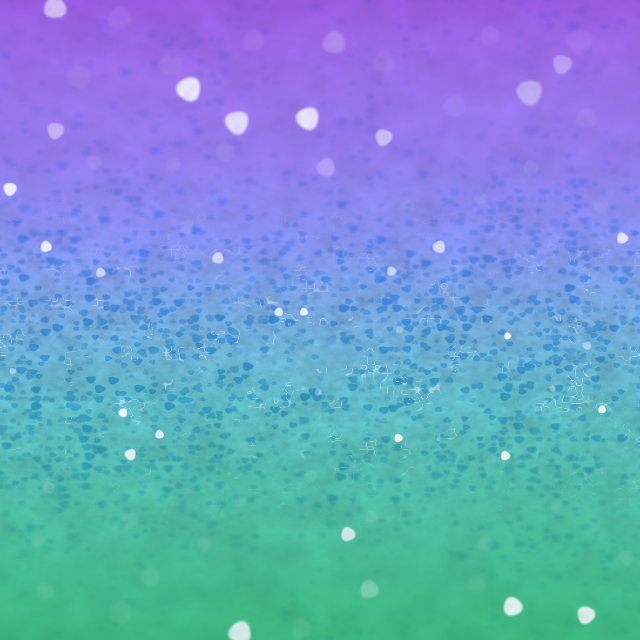
Reproduce this texture procedurally as a WebGL 2 fragment shader.

```glsl
#version 300 es
precision highp float;
// Glitter sheet in shallow focus: a vertical green-blue-violet ramp, layers of
// jittered dark flakes that blur away from a focal band, fine glints in that
// band, and scattered bokeh discs that grow with distance from focus.

uniform vec2 u_resolution;
out vec4 outColor;

const float FOCUS_Y = 0.43;             // height of the sharp band
const vec3 FLAKE_TINT = vec3(0.40, 0.76, 0.95);
const float FLAKE_STRENGTH = 0.85;
const float GRAIN_STRENGTH = 0.13;
const float GLINT_STRENGTH = 0.45;
const ivec2 LIGHT_GRID = ivec2(9, 9);   // stratified cells, one light each
const float LIGHT_RADIUS_MIN = 0.0065;
const float LIGHT_RADIUS_MAX = 0.0195;
const vec3 LIGHT_COLOR = vec3(0.97, 0.97, 1.0);

// Ramp colours at equal steps from bottom to top
const vec3 RAMP[9] = vec3[9](
  vec3(0.24, 0.71, 0.50), vec3(0.28, 0.73, 0.58), vec3(0.32, 0.74, 0.67),
  vec3(0.38, 0.73, 0.78), vec3(0.46, 0.67, 0.86), vec3(0.53, 0.57, 0.94),
  vec3(0.58, 0.49, 0.93), vec3(0.60, 0.44, 0.91), vec3(0.60, 0.36, 0.88));

vec2 hash2(vec2 p) {
  vec3 q = fract(p.xyx * vec3(0.1031, 0.1030, 0.0973));
  q += dot(q, q.yzx + 33.33);
  return fract((q.xx + q.yz) * q.zy);
}

float noise(vec2 p) {
  vec2 i = floor(p), f = fract(p);
  f = f * f * (3.0 - 2.0 * f);
  float low = mix(hash2(i).x, hash2(i + vec2(1, 0)).x, f.x);
  float high = mix(hash2(i + vec2(0, 1)).x, hash2(i + vec2(1, 1)).x, f.x);
  return mix(low, high, f.y);
}

float fbm(vec2 p) {
  float sum = 0.0, weight = 0.5;
  for (int i = 0; i < 4; i++) {
    sum += weight * noise(p);
    p = mat2(1.6, 1.2, -1.2, 1.6) * p + 7.3;
    weight *= 0.5;
  }
  return sum;
}

vec3 ramp(float y) {
  float t = clamp(y, 0.0, 0.9999) * 8.0;
  int i = int(t);
  return mix(RAMP[i], RAMP[i + 1], fract(t));
}

// Coverage of one jittered layer of slightly flattened, faceted flakes
float flakes(vec2 uv, float scale, float blur, float amount) {
  vec2 g = uv * scale * vec2(0.82, 1.12);
  vec2 cell = floor(g);
  float cover = 0.0;
  for (int y = -1; y <= 1; y++)
  for (int x = -1; x <= 1; x++) {
    vec2 id = cell + vec2(x, y);
    vec2 pick = hash2(id + scale + 19.7);
    vec2 d = g - id - 0.2 - 0.6 * hash2(id + scale);
    float facet = 1.0 + 0.12 * cos(3.0 * atan(d.y, d.x + 1e-5) + 6.28 * pick.y);
    float radius = (0.24 + 0.16 * pick.y) * facet;
    float disc = 1.0 - smoothstep(radius - blur, radius + blur, length(d));
    float shade = smoothstep(0.0, 0.25, amount - pick.x);
    cover = max(cover, disc * shade * (0.5 + 0.5 * pick.y));
  }
  return cover;
}

// Scattered discs: x is the soft coverage, y the surrounding halo
vec2 lights(vec2 uv) {
  vec2 sum = vec2(0.0);
  for (int i = 0; i < LIGHT_GRID.x * LIGHT_GRID.y; i++) {
    vec2 id = vec2(i % LIGHT_GRID.x, i / LIGHT_GRID.x);
    vec2 pick = hash2(id + 41.3);
    vec2 center = (id + 0.05 + 0.9 * hash2(id + 5.9)) / vec2(LIGHT_GRID);
    float defocus = smoothstep(0.02, 0.5, abs(center.y - FOCUS_Y));
    float radius = mix(LIGHT_RADIUS_MIN, LIGHT_RADIUS_MAX, defocus);
    radius *= 0.75 + 0.35 * pick.y;
    vec2 d = uv - center;
    float wobble = 1.0 + 0.07 * sin(3.0 * atan(d.y, d.x + 1e-6) + 6.28 * pick.y);
    float dist = length(d) / (radius * wobble);
    float power = mix(0.08, 1.0, smoothstep(0.45, 0.95, pick.x));
    float disc = 1.0 - smoothstep(0.75, 1.15, dist);
    float inner = 0.82 + 0.18 * noise(uv * 130.0);
    sum.x = max(sum.x, disc * power * mix(1.0, inner, defocus));
    sum.y += power * exp(-1.6 * dist * dist);
  }
  return sum;
}

void main() {
  vec2 uv = gl_FragCoord.xy / u_resolution;
  float defocus = smoothstep(0.03, 0.38, abs(uv.y - FOCUS_Y));
  float sharp = 1.0 - defocus;
  vec3 color = ramp(uv.y + 0.02 * (noise(uv * 5.0) - 0.5));

  // Soft mottling everywhere, crisp grain near focus
  float mottle = fbm(uv * vec2(24.0, 30.0)) - 0.47;
  float grain = fbm(uv * vec2(85.0, 125.0)) - 0.47;
  color *= 1.0 + GRAIN_STRENGTH * (mottle + 1.6 * grain * sharp);

  // Dark flakes, clustered and densest around the focal band
  float clump = noise(uv * vec2(9.0, 14.0) + 3.1);
  float amount = (0.18 + 0.36 * sharp) * (0.55 + 0.9 * clump);
  float blur = mix(0.07, 0.42, defocus);
  float cover = flakes(uv, 58.0, blur, amount);
  cover = max(cover, 0.8 * flakes(uv + 0.37, 83.0, blur, amount));
  cover *= FLAKE_STRENGTH * mix(0.4, 1.0, sharp);
  color = mix(color, color * FLAKE_TINT, cover);

  // Thin broken glints where the sheet is sharp
  float ridge = 1.0 - abs(2.0 * noise(uv * vec2(95.0, 150.0)) - 1.0);
  float gate = smoothstep(0.6, 0.85, noise(uv * 38.0 + 11.0));
  float glint = smoothstep(0.86, 1.0, ridge) * gate * sharp * sharp;
  color = mix(color, LIGHT_COLOR, GLINT_STRENGTH * glint);

  // Bokeh
  vec2 glow = lights(uv);
  color = mix(color, LIGHT_COLOR, min(0.12 * glow.y, 0.3));
  color = mix(color, LIGHT_COLOR, 0.92 * glow.x);
  outColor = vec4(clamp(color, 0.0, 1.0), 1.0);
}
```
